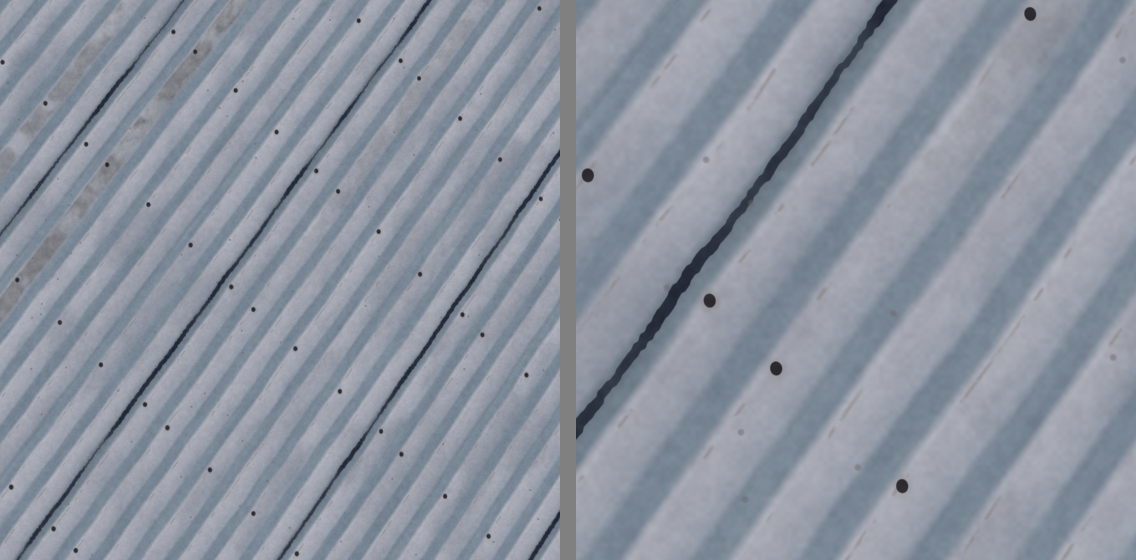
Left, the full canvas; right, a detail of the centre.
This texture is drawn by a WebGL 2 fragment shader. Its source:

```glsl
#version 300 es
precision highp float;
// Weathered corrugated metal roofing: slanted ridges, dark panel seams and rows of screws.
uniform vec2 u_resolution;
out vec4 outColor;

float hash(vec2 p) {
    vec3 q = fract(vec3(p.xyx) * 0.1031);
    q += dot(q, q.yzx + 33.33);
    return fract((q.x + q.y) * q.z);
}

float noise(vec2 p) {
    vec2 i = floor(p), f = fract(p);
    f = f * f * (3.0 - 2.0 * f);
    return mix(mix(hash(i), hash(i + vec2(1, 0)), f.x),
               mix(hash(i + vec2(0, 1)), hash(i + vec2(1, 1)), f.x), f.y);
}

float fbm(vec2 p) {
    float sum = 0.0, amp = 0.5;
    for (int i = 0; i < 4; i++) {
        sum += amp * noise(p);
        p = p * 2.03 + 17.0;
        amp *= 0.5;
    }
    return sum / 0.9375;
}

// Panel coordinate across the slant; the sheets fan out slightly with perspective
float panelCoord(vec2 p) {
    float base = (p.x - 0.74 * p.y) / (1.0 - 0.1 * p.y);
    float t = (base - 0.031) / 0.477;
    return t + 0.0216 * t * t;
}

// Screw row coordinate along the slant
float rowCoord(vec2 p) {
    float t = (p.y + 0.98 * p.x - 0.15) / 0.385;
    return t + 0.018 * t * t;
}

// Long dirty band on one chosen ridge
float band(float ridge, float chosen, float phase) {
    float edge = smoothstep(0.24, 0.36, phase) * (1.0 - smoothstep(0.78, 0.95, phase));
    return ridge == chosen ? edge : 0.0;
}

void main() {
    vec2 uv = gl_FragCoord.xy / u_resolution;
    float aa = 1.0 / u_resolution.y;
    float along = rowCoord(uv);
    float across = panelCoord(uv) * 7.0;
    across += 0.05 * (noise(vec2(across * 0.6, along * 5.0) + 40.0) - 0.5);
    float ridge = floor(across), phase = fract(across);
    float grain = fbm(uv * 130.0 + 60.0);
    float streak = fbm(vec2(across * 5.0, along * 3.0) + 90.0);

    // Corrugation: blue-grey valley, pale crest shading off to the right
    float fromValley = abs(fract(across + 0.42) - 0.5);
    float wobble = 0.04 * (streak - 0.5);
    float crest = smoothstep(0.12, 0.25, fromValley + wobble);
    vec3 valleyColor = mix(vec3(0.44, 0.495, 0.555), vec3(0.50, 0.55, 0.605), streak);
    vec3 crestColor = mix(vec3(0.65, 0.66, 0.70), vec3(0.585, 0.61, 0.66),
                          smoothstep(0.45, 0.9, phase));
    vec3 color = mix(valleyColor, crestColor, crest);
    float glint = exp(-pow((phase - 0.35) / 0.045, 2.0));
    color += 0.025 * glint * smoothstep(0.3, 0.6, streak);

    // Soft staining that differs from ridge to ridge
    float tone = hash(vec2(ridge + 50.0, 3.0));
    float stain = smoothstep(0.42, 0.75, fbm(vec2(across * 0.9, along * 2.2) + 25.0));
    color -= vec3(0.085, 0.08, 0.075) * stain * (0.35 + 0.65 * tone) * crest;
    color += (tone - 0.5) * 0.02;

    // Heavily soiled ridges with mottled, patchy grime
    float patchy = smoothstep(0.22, 0.5, fbm(vec2(across * 1.5, along * 6.0) + 11.0));
    float mottled = fbm(uv * 75.0 + 8.0);
    float soil = band(ridge, -6.0, phase) * (0.3 + 0.7 * patchy)
               + 0.7 * band(ridge, -9.0, phase) * patchy
               + 0.35 * band(ridge, 1.0, phase) * patchy * smoothstep(2.2, 3.2, along);
    vec3 soilColor = mix(vec3(0.39, 0.40, 0.43), vec3(0.57, 0.57, 0.58), mottled);
    color = mix(color, soilColor, 0.9 * soil);

    // Thin tan scuffs along the crest edges
    float scuffLine = exp(-pow((phase - 0.36 - 0.06 * (streak - 0.5)) / 0.025, 2.0));
    float scuff = scuffLine * smoothstep(0.57, 0.72, noise(vec2(ridge * 7.3, along * 15.0) + 200.0));
    color = mix(color, vec3(0.50, 0.48, 0.47), 0.5 * scuff * smoothstep(0.3, 0.6, grain));

    // Overlap seams: one per seven ridges, ragged and uneven in weight
    float panel = floor(across / 7.0 + 0.5);
    float ragged = 0.0014 * (noise(vec2(along * 75.0, panel * 9.0 + 70.0)) - 0.5);
    float seamDist = abs((across - panel * 7.0) * 0.0515 + ragged);
    float weight = smoothstep(0.2, 0.7, fbm(vec2(along * 3.5, panel * 13.0 + 80.0)));
    float seamWidth = 0.0012 + 0.0024 * weight;
    float seam = 1.0 - smoothstep(seamWidth - aa, seamWidth + aa, seamDist);
    color *= 1.0 - 0.2 * exp(-seamDist / 0.006);
    color = mix(color, vec3(0.13, 0.15, 0.20), seam * (0.5 + 0.45 * weight));

    // Screws: on the first ridge of each panel, then on every odd one
    float row = floor(along + 0.5);
    float slot = mod(ridge, 7.0);
    float hasScrew = (slot == 0.0 || mod(slot, 2.0) == 1.0) ? 1.0 : 0.0;
    vec2 id = vec2(ridge + 60.0, row + 20.0);
    vec2 jitter = (vec2(hash(id), hash(id + 31.0)) - 0.5) * vec2(0.08, 0.02);
    vec2 offset = vec2(phase - 0.4 + jitter.x, along - row + jitter.y) * vec2(0.0515, 0.257);
    float screwDist = length(offset);
    float halo = hasScrew * (1.0 - smoothstep(0.003, 0.009, screwDist));
    color = mix(color, vec3(0.53, 0.51, 0.50), 0.45 * halo * hash(id + 5.0));
    float screw = hasScrew * (1.0 - smoothstep(0.0038 - aa, 0.0038 + aa, screwDist));
    color = mix(color, vec3(0.14, 0.13, 0.15), 0.92 * screw);

    // Sparse specks and fine surface grain
    vec2 cell = floor(uv * 45.0);
    vec2 speckPos = 0.25 + 0.5 * vec2(hash(cell + 3.0), hash(cell + 77.0));
    float speckDist = length(fract(uv * 45.0) - speckPos);
    float speck = step(0.965, hash(cell + 140.0)) * (1.0 - smoothstep(0.04, 0.13, speckDist));
    color = mix(color, vec3(0.42, 0.41, 0.42), 0.5 * speck);
    color += 0.05 * (grain - 0.5) + 0.025 * (noise(uv * 330.0) - 0.5);

    outColor = vec4(clamp(color, 0.0, 1.0), 1.0);
}
```
